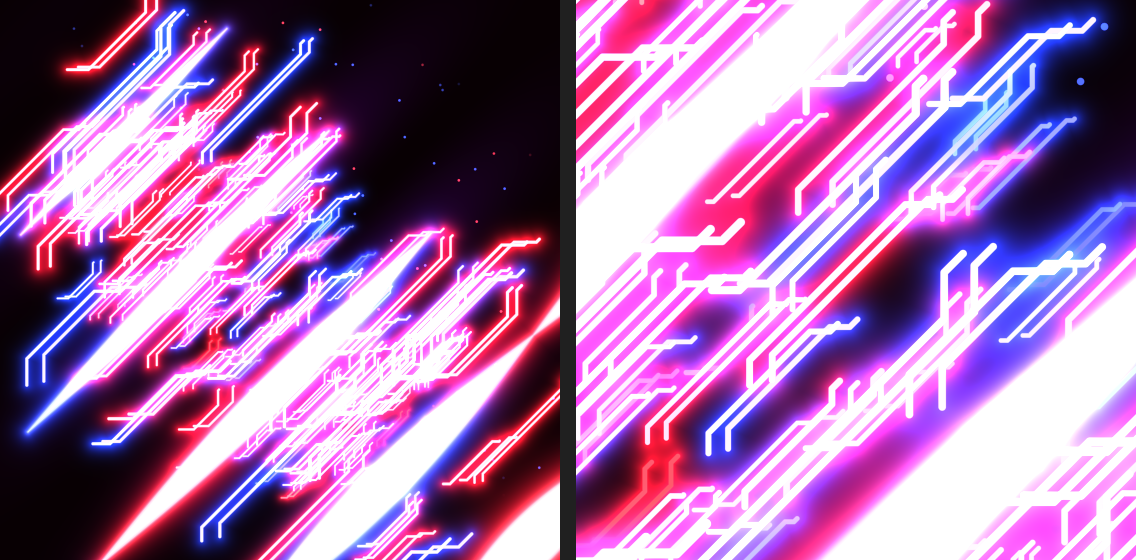
Left: the whole. Right: its middle third, enlarged.
Write a Shadertoy shader that draws this background.

```glsl
#define TRACE_GROUPS 175
#define BEAMS 5
#define BEAM_SPACING 0.258
#define BEAM_GLOW 1.3
#define TRACE_GLOW 0.75
#define SPECK_GRID 64.0
#define SPECK_DENSITY 0.035
#define RED vec3(1.0, 0.09, 0.17)
#define BLUE vec3(0.10, 0.24, 1.0)
#define BASE vec3(0.03, 0.0, 0.01)

vec4 hash4(float n) {
    vec4 p = fract(n * vec4(0.1031, 0.1030, 0.0973, 0.1099));
    p += dot(p, p.wzxy + 33.33);
    return fract((p.xxyz + p.yzzw) * p.zywx);
}

float segment(vec2 p, vec2 a, vec2 b) {
    vec2 pa = p - a, ba = b - a;
    return length(pa - ba * clamp(dot(pa, ba) / dot(ba, ba), 0.0, 1.0));
}

// Straight run along x with a bent tail and a stepped head
float trace(vec2 p, float halfLen, vec2 tail, vec2 head, float tip) {
    vec2 end = vec2(halfLen, 0.0);
    float d = segment(p, -end, end);
    d = min(d, segment(p, -end, -end - tail));
    d = min(d, segment(p, end, end + head));
    return min(d, segment(p, end + head, end + head + vec2(tip, 0.0)));
}

// Wide overexposed streaks on evenly spaced diagonals
vec3 addBeams(vec3 col, vec2 q) {
    for (int i = 0; i < BEAMS; i++) {
        float j = float(i);
        float bow = 0.04 * (j - 2.0) * (j - 2.0);
        float halfLen = 0.42 - bow;
        float width = 0.010 + 0.009 * j;
        vec2 p = q - vec2(bow - 0.17, BEAM_SPACING * (j - 1.49));
        float reach = j > 2.5 ? 2.0 * halfLen : halfLen;
        float t = clamp(p.x, -halfLen, reach) / halfLen;
        float taper = abs(cos(1.57 * t));
        float past = max(max(-halfLen - p.x, p.x - reach), 0.0);
        float d = length(vec2(past, p.y)) - width * taper;
        float glow = exp(-max(d, 0.0) / (0.009 + 0.45 * width * (0.4 + 0.6 * taper)));
        float hue = 0.5 + 0.5 * sin(2.4 * j + 5.0 * q.x + 1.6);
        vec3 tint = mix(RED, BLUE, smoothstep(0.2, 0.8, hue));
        col += BEAM_GLOW * tint * glow + 0.6 * pow(glow, 4.0);
        col = mix(col, vec3(1.0), smoothstep(0.004, -0.004, d));
    }
    return col;
}

// Paired circuit lines, small near the centre and large further out
vec3 addTraces(vec3 col, vec2 q, float px) {
    for (int i = 0; i < TRACE_GROUPS; i++) {
        vec4 place = hash4(float(i) + 11.0);
        vec4 form = hash4(float(i) + 407.0);
        vec4 bend = hash4(float(i) + 893.0);
        float size = mix(0.22, 1.0, place.x * place.x);
        vec2 centre = vec2(-0.05, 0.03)
            + (place.yz - 0.5) * vec2(0.48, 0.95) * mix(0.6, 1.25, size);
        float halfLen = size * mix(0.05, 0.18, form.x);
        float kink = size * mix(0.015, 0.055, form.y);
        float gap = 0.006 + 0.016 * size * form.z;
        float width = 0.0009 + 0.0021 * size;
        float spread = 0.003 + 0.009 * size;
        vec2 p = q - centre;
        vec2 bounds = vec2(halfLen + 2.0 * kink, kink) + gap + 6.0 * spread;
        if (any(greaterThan(abs(p), bounds))) continue;

        // Bends run level or upright on the canvas
        vec2 tail = 0.707 * kink * vec2(1.0, bend.x < 0.5 ? 1.0 : -1.0);
        vec2 head = 0.707 * kink * vec2(1.0, bend.y < 0.5 ? 1.0 : -1.0);
        float tip = kink * (0.05 + 0.7 * bend.z);
        vec3 tint = place.w < 0.53 ? RED : BLUE;
        vec3 core = mix(tint, vec3(1.0, 0.96, 1.0), smoothstep(0.15, 0.5, size + 0.3 * form.w));
        for (int k = 0; k < 2; k++) {
            vec2 shift = gap * (float(k) - 0.5) * vec2(1.6, 1.0);
            float d = trace(p - shift, halfLen, tail, head, tip) - width;
            col += TRACE_GLOW * tint * exp(-max(d, 0.0) / spread);
            col = mix(col, max(col, core), smoothstep(px, -px, d));
        }
    }
    return col;
}

// Sparse sparks drifting off the upper ends
vec3 addSpecks(vec3 col, vec2 uv, vec2 q, float px) {
    vec2 cell = floor((uv + 1.0) * SPECK_GRID);
    vec4 h = hash4(cell.x + 157.0 * cell.y);
    vec2 p = (fract((uv + 1.0) * SPECK_GRID) - 0.25 - 0.5 * h.xy) / SPECK_GRID;
    float dotMask = smoothstep(px, -px, length(p) - 0.0022);
    float zone = smoothstep(0.0, 0.12, q.x) * smoothstep(0.5, 0.4, q.x);
    vec3 tint = fract(h.w * 7.0) < 0.5 ? RED : BLUE;
    return col + (tint + 0.2) * dotMask * zone * step(h.z, SPECK_DENSITY);
}

void mainImage(out vec4 fragColor, in vec2 fragCoord) {
    vec2 uv = (fragCoord - 0.5 * iResolution.xy) / iResolution.y;
    float px = 0.8 / iResolution.y;
    vec2 q = vec2(uv.x + uv.y, uv.x - uv.y) * 0.7071;

    // Faint violet haze, darkest between the beams
    float bands = 0.5 + 0.5 * cos(6.2832 * (q.y / BEAM_SPACING + 0.49));
    vec3 col = BASE + vec3(0.16, 0.01, 0.28) * bands * exp(-7.0 * dot(q, q));

    col = addBeams(col, q);
    col = addTraces(col, q, px);
    col = addSpecks(col, uv, q, px);
    fragColor = vec4(min(col, 1.0), 1.0);
}
```
